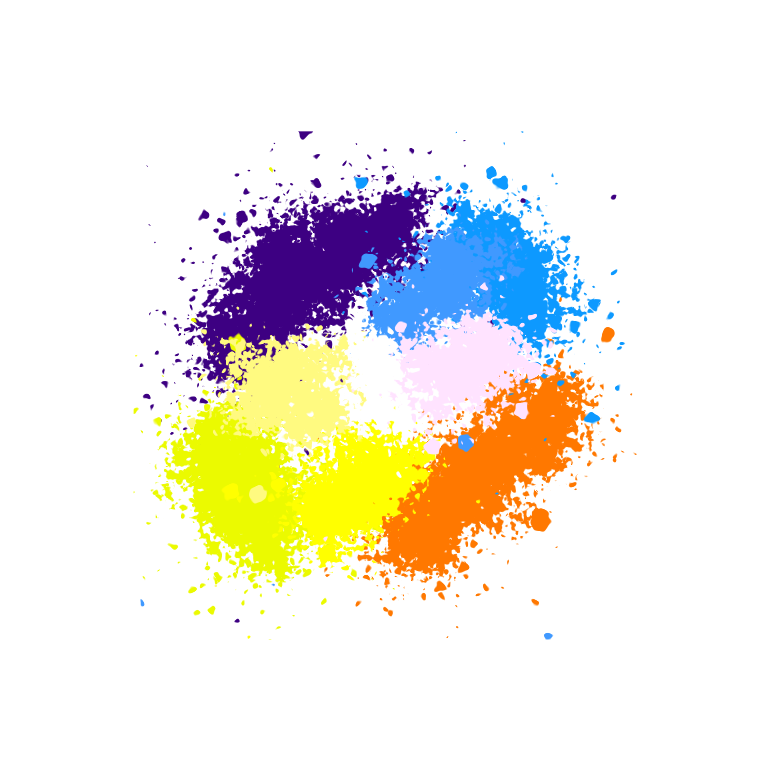
This background is drawn by a Shadertoy shader. Its source:

```glsl
const vec3 PAPER = vec3(1.0);
const vec3 PURPLE = vec3(0.24, 0.0, 0.51);
const vec3 BLUE = vec3(0.05, 0.60, 1.0);
const vec3 SKY = vec3(0.25, 0.60, 1.0);
const vec3 ORANGE = vec3(1.0, 0.47, 0.0);
const vec3 LIME = vec3(0.92, 0.98, 0.0);
const vec3 YELLOW = vec3(1.0, 1.0, 0.0);
const vec3 CREAM = vec3(1.0, 0.98, 0.50);
const vec3 PINK = vec3(1.0, 0.89, 1.0);

vec3 hash3(vec2 cell, float seed) {
    vec3 h = fract(vec3(cell.xyx + seed * 17.3) * vec3(0.1031, 0.1030, 0.0973));
    h += dot(h, h.yxz + 33.33);
    return fract((h.xxy + h.yzz) * h.zyx);
}

float cornerSlope(vec2 cell, vec2 offset, float seed) {
    float angle = 6.2832 * hash3(cell, seed).x;
    return dot(vec2(cos(angle), sin(angle)), offset);
}

float gradientNoise(vec2 p, float seed) {
    vec2 i = floor(p), f = fract(p);
    vec2 u = f * f * f * (f * (f * 6.0 - 15.0) + 10.0);
    vec2 e = vec2(1.0, 0.0);
    float low = mix(cornerSlope(i, f, seed), cornerSlope(i + e, f - e, seed), u.x);
    float high = mix(cornerSlope(i + e.yx, f - e.yx, seed),
                     cornerSlope(i + 1.0, f - 1.0, seed), u.x);
    return mix(low, high, u.y);
}

float capsule(vec2 p, vec2 a, vec2 b, float radius) {
    vec2 ab = b - a;
    float t = clamp(dot(p - a, ab) / dot(ab, ab), 0.0, 1.0);
    return length(p - a - ab * t) - radius;
}

float coverage(float dist, float width) {
    return 1.0 - smoothstep(-width, width, dist);
}

// Random drops that thin out away from a capsule
float drops(vec2 p, vec2 a, vec2 b, float radius, float spread,
            float size, float density, float seed, float pixel) {
    vec2 base = floor(p / size);
    float nearest = 1.0;
    for (int y = -1; y <= 1; y++) {
        for (int x = -1; x <= 1; x++) {
            vec2 cell = base + vec2(x, y);
            vec3 h = hash3(cell, seed);
            vec3 k = hash3(cell, seed + 5.0);
            vec2 center = (cell + 0.1 + 0.8 * h.xy) * size;
            float away = max(capsule(center, a, b, radius), 0.0);
            float dropRadius = size * mix(0.10, 0.42, k.x * k.x);
            float dist = length(p - center) - dropRadius;
            if (h.z < density * exp(-away / spread)) nearest = min(nearest, dist);
        }
    }
    return coverage(nearest, pixel);
}

// Ragged body with fine and coarse drops around it
float splat(vec2 p, vec2 warped, vec2 a, vec2 b, float radius,
            float spread, float seed, float pixel) {
    float body = capsule(p, a, b, radius);
    body += 0.040 * gradientNoise(p * 17.0, seed);
    body += 0.042 * gradientNoise(p * 75.0, seed + 1.0);
    body += 0.034 * gradientNoise(p * 170.0, seed + 2.0);
    float fill = coverage(body, max(0.7 * fwidth(body), 0.0001));
    float fine = drops(warped, a, b, radius, spread, 0.0105, 0.75, seed + 3.0, pixel);
    float coarse = drops(warped, a, b, radius, spread * 1.3, 0.027, 0.32, seed + 4.0, pixel);
    vec2 edge = abs(p - vec2(0.505, 0.498));
    float frame = coverage(max(edge.x, edge.y) - 0.331, pixel);
    return max(fill, max(fine, coarse) * frame);
}

float blot(vec2 p, vec2 center, float radius, float pixel) {
    return coverage(length(p - center) - radius, pixel);
}

void mainImage(out vec4 fragColor, in vec2 fragCoord) {
    float side = min(iResolution.x, iResolution.y);
    float px = 0.8 / side;
    vec2 p = (fragCoord - 0.5 * iResolution.xy) / side + 0.5;
    vec2 w = p + 0.0065 * vec2(gradientNoise(p * 85.0, 91.0), gradientNoise(p * 85.0, 92.0));
    vec3 color = PAPER;

    // Outer ring of inks
    color = mix(color, PURPLE, splat(p, w, vec2(0.32, 0.55), vec2(0.38, 0.65), 0.060, 0.032, 1.0, px));
    color = mix(color, PURPLE, splat(p, w, vec2(0.39, 0.645), vec2(0.50, 0.69), 0.060, 0.032, 11.0, px));
    color = mix(color, ORANGE, splat(p, w, vec2(0.54, 0.315), vec2(0.70, 0.45), 0.060, 0.025, 21.0, px));
    color = mix(color, BLUE, splat(p, w, vec2(0.635, 0.68), vec2(0.69, 0.60), 0.055, 0.030, 31.0, px));
    color = mix(color, SKY, splat(p, w, vec2(0.53, 0.59), vec2(0.605, 0.645), 0.047, 0.014, 41.0, px));
    color = mix(color, LIME, splat(p, w, vec2(0.30, 0.40), vec2(0.345, 0.33), 0.072, 0.026, 51.0, px));
    color = mix(color, YELLOW, splat(p, w, vec2(0.435, 0.345), vec2(0.49, 0.395), 0.060, 0.014, 61.0, px));

    // Pale center
    color = mix(color, CREAM, splat(p, w, vec2(0.345, 0.497), vec2(0.415, 0.49), 0.055, 0.017, 71.0, px));
    color = mix(color, PINK, splat(p, w, vec2(0.555, 0.505), vec2(0.635, 0.53), 0.052, 0.016, 81.0, px));
    color = mix(color, PAPER, splat(p, w, vec2(0.483, 0.512), vec2(0.50, 0.47), 0.040, 0.012, 95.0, px));

    // Heavy single drops
    color = mix(color, ORANGE, blot(w, vec2(0.703, 0.322), 0.014, px));
    color = mix(color, SKY, blot(w, vec2(0.479, 0.659), 0.010, px));
    color = mix(color, BLUE, blot(w, vec2(0.470, 0.763), 0.008, px));
    color = mix(color, BLUE, blot(w, vec2(0.771, 0.455), 0.008, px));
    color = mix(color, PINK, blot(w, vec2(0.680, 0.465), 0.010, px));

    fragColor = vec4(color, 1.0);
}
```
